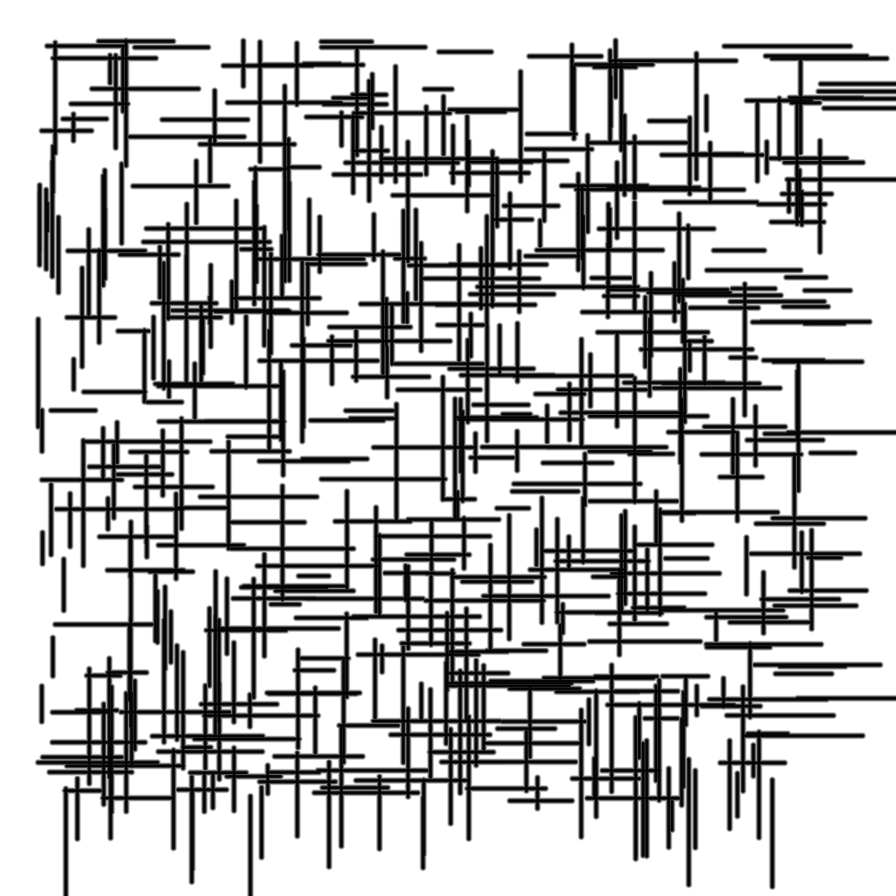
A Shadertoy shader for this pattern:

```glsl
const int STROKE_COUNT = 640;
const vec2 START_MIN = vec2(0.038, 0.105);
const vec2 START_MAX = vec2(0.920, 0.955);
const vec2 LENGTH_RANGE = vec2(0.028, 0.142);
const float HALF_WIDTH = 0.0026;
const float EDGE_SOFTNESS = 0.0021;
const vec3 PAPER = vec3(1.0);
const vec3 INK = vec3(0.015);

// Integer hash: one mixing step per value
uint mixBits(uint n) {
    n = n * 747796405u + 2891336453u;
    n = ((n >> ((n >> 28u) + 4u)) ^ n) * 277803737u;
    return (n >> 22u) ^ n;
}

float toUnit(uint n) {
    return float(n >> 8u) / 16777216.0;
}

// Three independent random values for one stroke
vec3 hash3(uint seed) {
    uint a = mixBits(seed);
    uint b = mixBits(a);
    uint c = mixBits(b);
    return vec3(toUnit(a), toUnit(b), toUnit(c));
}

// Distance to a round-capped segment leaving start along a unit direction
float segmentDistance(vec2 p, vec2 start, vec2 direction, float len) {
    vec2 q = p - start;
    return length(q - direction * clamp(dot(q, direction), 0.0, len));
}

// Even strokes run right, odd strokes run down
float strokeDistance(vec2 p, int index) {
    vec3 random = hash3(uint(index) + 71u);
    vec2 start = mix(START_MIN, START_MAX, random.xy);
    vec2 direction = (index & 1) == 0 ? vec2(1.0, 0.0) : vec2(0.0, -1.0);
    float len = mix(LENGTH_RANGE.x, LENGTH_RANGE.y, random.z);
    return segmentDistance(p, start, direction, len);
}

float nearestStroke(vec2 p, int count) {
    float nearest = 1.0;
    for (int i = 0; i < count; i++) {
        nearest = min(nearest, strokeDistance(p, i));
    }
    return nearest;
}

void mainImage(out vec4 fragColor, in vec2 fragCoord) {
    float canvas = min(iResolution.x, iResolution.y);
    vec2 p = (fragCoord - 0.5 * iResolution.xy) / canvas + 0.5;

    // Ink coverage with a soft edge, never thinner than a pixel
    float edge = max(EDGE_SOFTNESS, 0.75 / canvas);
    float d = nearestStroke(p, STROKE_COUNT) - HALF_WIDTH;
    float ink = 1.0 - smoothstep(-edge, edge, d);

    fragColor = vec4(mix(PAPER, INK, ink), 1.0);
}
```
